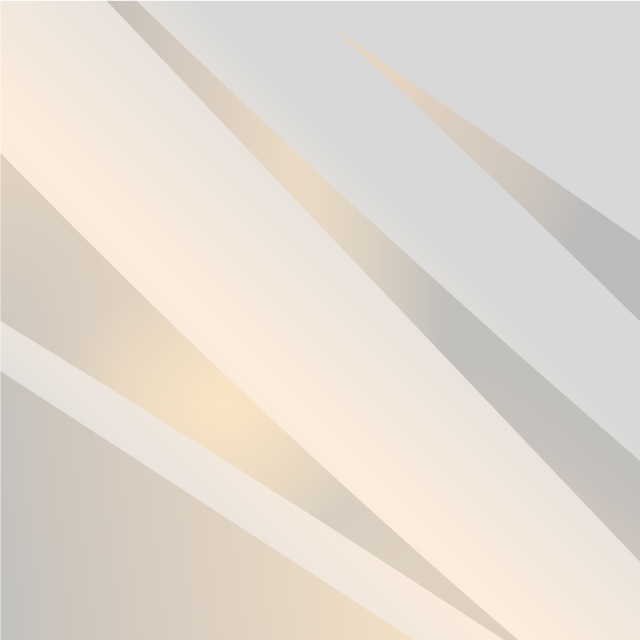
Write a Shadertoy shader that draws this background.

```glsl
// Pale diagonal folds of paper: a soft peach ridge fading to grey, crossed by
// four tinted blades. Each blade is the area between two slightly bent edges,
// given as depth below the top, and is shaded by its own gradient.

// Antialiased area lying below edge 'top' and above edge 'bottom'.
float between(float depth, float top, float bottom) {
    vec2 gap = vec2(depth - top, bottom - depth) * iResolution.y / 1.4;
    vec2 cover = clamp(gap + 0.5, 0.0, 1.0);
    return cover.x * cover.y;
}

// Gradient through three colours, with the middle one at 'knee'.
vec3 ramp(vec3 a, vec3 b, vec3 c, float knee, float t) {
    vec3 first = mix(a, b, clamp(t / knee, 0.0, 1.0));
    return mix(first, c, clamp((t - knee) / (1.0 - knee), 0.0, 1.0));
}

void mainImage(out vec4 fragColor, in vec2 fragCoord) {
    vec2 uv = fragCoord / iResolution.xy;
    float x = uv.x;
    float depth = 1.0 - uv.y;

    vec3 peach = vec3(0.992, 0.929, 0.863);
    vec3 sand = vec3(0.872, 0.820, 0.758);
    vec3 taupe = vec3(0.805, 0.775, 0.742);
    vec3 steel = vec3(0.765, 0.760, 0.750);
    vec3 gold = vec3(0.980, 0.898, 0.770);

    // Backdrop: colour follows the distance from the diagonal ridge
    float ridge = abs(x - depth + 0.182);
    vec3 color = ramp(peach, vec3(0.916, 0.893, 0.866), vec3(0.847),
                      0.66, ridge / 0.49);

    // Upper right blade, opening from a sharp tip
    float reach = x - 0.517;
    float along = reach + 0.5 * (depth - 0.04);
    vec3 bladeColor = ramp(vec3(0.895, 0.832, 0.762), taupe, vec3(0.733),
                           0.70, (along - 0.14) / 0.42);
    float blade = between(depth, 0.040 + 0.695 * reach,
                          0.040 + 0.93 * reach + 0.055 * reach * reach);
    color = mix(color, bladeColor, blade * step(0.0, reach));

    // Long middle band: warm glow, then cool grey with a rosy lower edge
    float run = x - 0.2122;
    float upper = run * (0.965 - 0.065 * run);
    float lower = 1.052 * (x - 0.1654);
    vec3 bandColor = ramp(vec3(0.780, 0.755, 0.728), sand,
                          vec3(0.920, 0.858, 0.773), 0.65, (x - 0.17) / 0.29);
    float across = clamp((depth - upper) / max(lower - upper, 0.01), 0.0, 1.0);
    vec3 coolColor = mix(steel - 0.008, vec3(0.812, 0.772, 0.745),
                         across * across * smoothstep(0.65, 1.0, x));
    float cooling = clamp((x - 0.47) / 0.225, 0.0, 1.0);
    bandColor = mix(bandColor, coolColor, cooling * (0.6 + 0.4 * cooling));
    color = mix(color, bandColor, between(depth, upper, lower));

    // Left shard, lit by a golden spot
    vec2 offset = vec2(x, depth) - vec2(0.352, 0.632);
    float shade = smoothstep(0.25, 0.52, depth) * smoothstep(0.20, 0.0, x);
    vec3 shardColor = mix(sand, vec3(0.820, 0.788, 0.750), shade);
    float dusk = exp(-dot(offset - vec2(0.17, 0.16), offset - vec2(0.17, 0.16)) / 0.012);
    shardColor = mix(shardColor, vec3(0.842, 0.808, 0.755), 0.7 * dusk);
    float spot = max(1.0 - length(offset * vec2(1.0, 1.1)) / 0.25, 0.0);
    shardColor = mix(shardColor, gold, spot * (1.3 - 0.3 * spot));
    float shard = between(depth, 0.2383 + x * (1.0244 - 0.1035 * x),
                          0.5013 + x * (0.61 + 0.03 * x));
    color = mix(color, shardColor, shard);

    // Lower left corner, warming from cool grey towards the right
    float warmth = (x - 0.12 * (depth - 0.8)) / 0.63;
    vec3 cornerColor = ramp(steel, taupe, sand, 0.27, warmth / 0.52);
    cornerColor = mix(cornerColor, vec3(0.953, 0.880, 0.770),
                      clamp((warmth - 0.52) / 0.48, 0.0, 1.0));
    color = mix(color, cornerColor, between(depth, 0.5794 + 0.65 * x, 2.0));

    // Thin pale margin along the top and left
    float margin = max(0.8 * smoothstep(0.0025, 0.001, depth),
                       0.4 * smoothstep(0.002, 0.0005, x));
    fragColor = vec4(mix(color, vec3(1.0), margin), 1.0);
}
```
